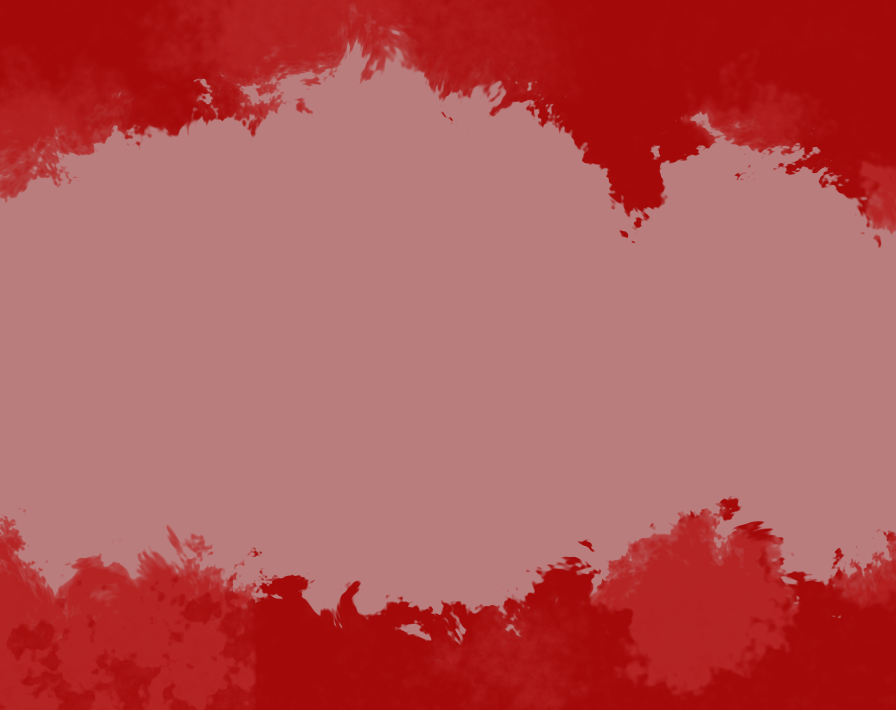
A Shadertoy shader for this background:

```glsl
#define PAPER vec3(0.73, 0.49, 0.49)
#define DARK_RED vec3(0.64, 0.035, 0.035)
#define BRIGHT_RED vec3(0.71, 0.14, 0.14)
#define SPLAT_SCALE 20.0
#define SPLAT_DEPTH 0.15
#define MOTTLE_SCALE 11.0
#define GRAIN_SCALE 45.0
#define EDGE_SOFTNESS 0.009
#define PAINT_BIAS 0.004

vec2 hashGradient(vec2 cell) {
    vec2 h = vec2(dot(cell, vec2(127.1, 311.7)), dot(cell, vec2(269.5, 183.3)));
    return 2.0 * fract(sin(h) * 43758.5) - 1.0;
}

float gradientNoise(vec2 p) {
    vec2 i = floor(p), f = p - i;
    vec2 w = f * f * f * (f * (f * 6.0 - 15.0) + 10.0);
    float a = dot(hashGradient(i), f);
    float b = dot(hashGradient(i + vec2(1, 0)), f - vec2(1, 0));
    float c = dot(hashGradient(i + vec2(0, 1)), f - vec2(0, 1));
    float d = dot(hashGradient(i + 1.0), f - 1.0);
    return mix(mix(a, b, w.x), mix(c, d, w.x), w.y);
}

float fbm(vec2 p) {
    float sum = 0.0, amplitude = 0.5;
    for (int i = 0; i < 4; i++) {
        sum += amplitude * gradientNoise(p);
        p = mat2(1.6, 1.2, -1.2, 1.6) * p + 7.3;
        amplitude *= 0.72;
    }
    return sum;
}

float bump(float x, float center, float width) {
    float t = (x - center) / width;
    return exp(-t * t);
}

// Height of the upper paint edge
float upperEdge(float x) {
    return 0.87 - 0.6 * (x - 0.42) * (x - 0.42)
        - 0.025 * bump(x, 0.03, 0.08) + 0.065 * bump(x, 0.41, 0.06)
        - 0.115 * bump(x, 0.71, 0.05) + 0.05 * bump(x, 0.9, 0.06);
}

// Height of the lower paint edge
float lowerEdge(float x) {
    return 0.14 + 0.11 * bump(x, 0.0, 0.04) + 0.08 * bump(x, 0.17, 0.1)
        + 0.02 * bump(x, 0.33, 0.06) - 0.015 * bump(x, 0.5, 0.06)
        + 0.03 * bump(x, 0.64, 0.05) + 0.13 * bump(x, 0.79, 0.11)
        + 0.08 * bump(x, 1.0, 0.05);
}

float patchMask(vec2 uv, vec2 center, vec2 radius, float softness) {
    return 1.0 - smoothstep(1.0 - softness, 1.0 + softness, length((uv - center) / radius));
}

// Where the paint is bright rather than dark
float brightness(vec2 uv, vec2 p) {
    float mottle = fbm(p * MOTTLE_SCALE + 31.0);
    float grain = fbm(p * GRAIN_SCALE + 3.0);
    vec2 q = uv + 0.13 * vec2(mottle, fbm(p * MOTTLE_SCALE + 57.0));

    // Upper washes
    float tone = 0.85 * patchMask(q, vec2(0.34, 0.96), vec2(0.13, 0.15), 0.4);
    tone = max(tone, 0.5 * patchMask(q, vec2(0.5, 0.94), vec2(0.11, 0.11), 0.6));
    tone = max(tone, 0.9 * patchMask(q, vec2(0.0, 0.78), vec2(0.15, 0.1), 0.5));
    tone = max(tone, 0.7 * patchMask(q, vec2(0.835, 0.83), vec2(0.06, 0.05), 0.5));
    tone = max(tone, patchMask(q, vec2(1.0, 0.69), vec2(0.035, 0.07), 0.3));

    // Lower washes, with dark stains toward the bottom left
    float block = (1.0 - smoothstep(0.281, 0.287, uv.x + 0.012 * mottle))
        * (1.0 - smoothstep(0.35, 0.45, uv.y));
    float stain = smoothstep(0.0, 0.12, mottle + 0.25 * grain + 0.06 - uv.y) * 0.75;
    tone = max(tone, block * (1.0 - stain));
    tone = max(tone, patchMask(q, vec2(0.775, 0.16), vec2(0.1, 0.125), 0.12));
    tone = max(tone, 0.5 * patchMask(q, vec2(0.57, 0.06), vec2(0.07, 0.06), 0.6));
    tone = max(tone, 0.8 * patchMask(q, vec2(0.99, 0.2), vec2(0.055, 0.06), 0.4));

    // Grain shows most in the half-bright washes and along the bottom
    float grainAmount = 0.12 + 1.6 * tone * (1.0 - tone) + 0.3 * (1.0 - smoothstep(0.0, 0.2, uv.y));
    return clamp(tone + grainAmount * grain + 0.2 * mottle, 0.0, 1.0);
}

void mainImage(out vec4 fragColor, in vec2 fragCoord) {
    vec2 uv = fragCoord / iResolution.xy;
    vec2 p = fragCoord / iResolution.y;
    float aspect = iResolution.x / iResolution.y;

    // Ragged paint depth, positive inside the paint
    vec2 warp = vec2(gradientNoise(p * 9.0 + 11.0), gradientNoise(p * 9.0 + 47.0));
    float depth = max(uv.y - upperEdge(uv.x), lowerEdge(uv.x) - uv.y);
    float splat = fbm(p * SPLAT_SCALE + 1.2 * warp);
    float ink = depth + PAINT_BIAS + SPLAT_DEPTH * splat;

    // Broken loop scraped out of the dark upper right
    vec2 loopOffset = (uv - vec2(0.768, 0.8)) * vec2(aspect, 1.0) + 0.025 * warp;
    ink -= 0.06 * bump(length(loopOffset), 0.044, 0.016);

    // Bright washes thin out near their rim
    float tone = brightness(uv, p);
    float softness = max(EDGE_SOFTNESS, 0.75 / iResolution.y);
    float cover = smoothstep(-softness, softness, ink);
    cover *= mix(1.0, mix(0.6, 1.0, smoothstep(0.0, 0.05, ink)), tone);

    vec3 paint = mix(DARK_RED, BRIGHT_RED, tone);
    fragColor = vec4(mix(PAPER, paint, cover), 1.0);
}
```
